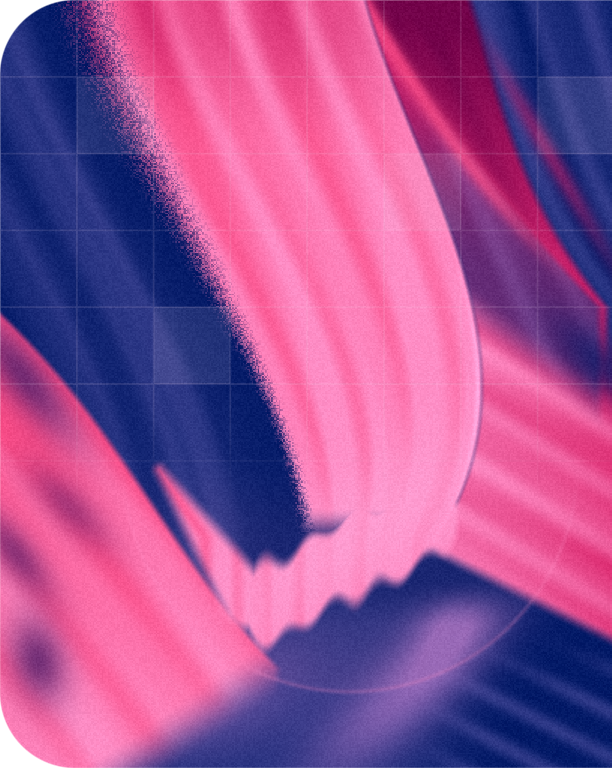
Write a Shadertoy shader that draws this background.

```glsl
const vec3 NAVY = vec3(0.01, 0.10, 0.40);
const vec3 INDIGO = vec3(0.25, 0.27, 0.58);
const vec3 MAUVE = vec3(0.62, 0.43, 0.74);
const vec3 PLUM = vec3(0.36, 0.13, 0.42);
const vec3 WINE = vec3(0.45, 0.01, 0.29);
const vec3 CRIMSON = vec3(0.77, 0.12, 0.41);
const vec3 HOT = vec3(0.98, 0.30, 0.53);
const vec3 ROSE = vec3(1.0, 0.55, 0.77);

// Cubic through four evenly spaced knots, held constant outside [a, b]
float curve(float y, float a, float b, vec4 k) {
  float t = 3.0 * clamp((y - a) / (b - a), 0.0, 1.0);
  float t1 = t - 1.0, t2 = t - 2.0, t3 = t - 3.0;
  return dot(k, vec4(-t1*t2*t3 / 6.0, t*t2*t3 / 2.0, -t*t1*t3 / 2.0, t*t1*t2 / 6.0));
}

float soft(float d, float width) { return smoothstep(-width, width, d); }

float ridge(float d, float width) { return exp(-d * d / (width * width)); }

// Elliptical glow: shape holds centre and radii
float blob(vec2 p, vec4 shape, float angle) {
  p -= shape.xy;
  float c = cos(angle), s = sin(angle);
  vec2 q = vec2(c * p.x + s * p.y, c * p.y - s * p.x) / shape.zw;
  return exp(-dot(q, q));
}

// Distance to a segment with a different radius at each end
float taper(vec2 p, vec2 a, vec2 b, float ra, float rb) {
  vec2 ab = b - a;
  float h = clamp(dot(p - a, ab) / dot(ab, ab), 0.0, 1.0);
  return length(p - a - ab * h) - mix(ra, rb, h);
}

// Layered sines that run along a fold, from 0 to 1
float folds(float across, float along, float rate) {
  float f = 0.55 * sin(across * rate - 0.45 + 1.5 * along);
  f += 0.28 * sin(across * rate * 0.53 + 5.0 * along + 1.0);
  return 0.5 + 0.5 * (f + 0.17 * sin(across * rate * 1.9 - 7.0 * along));
}

float hash(vec2 p) {
  vec3 q = fract(p.xyx * 0.1031);
  q += dot(q, q.yzx + 33.33);
  return fract((q.x + q.y) * q.z);
}

vec3 leftBlue(vec2 p, float d) {
  float light = 0.75 * ridge(d + 0.125, 0.045) + 0.5 * ridge(d + 0.23, 0.04);
  light *= 0.55 + 0.7 * folds(d, p.y, 110.0);
  return mix(NAVY, INDIGO, min(light + 0.12 * p.y, 1.0));
}

vec3 floorBlue(vec2 p) {
  float bars = pow(0.5 + 0.5 * sin(p.y * 108.0 - p.x * 56.0 + 2.4), 2.0);
  bars *= soft(p.x - 0.59, 0.06) * soft(p.y - 0.87, 0.05);
  vec3 col = mix(NAVY, INDIGO, 0.7 * bars + 0.45 * soft(0.58 - p.x, 0.1));
  float glow = 0.75 * blob(p, vec4(0.53, 0.90, 0.17, 0.05), -0.75);
  glow += 0.65 * blob(p, vec4(0.60, 0.78, 0.10, 0.045), -1.1);
  glow += 0.5 * blob(p, vec4(0.28, 0.91, 0.15, 0.07), -0.3);
  return mix(col, MAUVE, min(glow, 0.9));
}

vec3 lowerLeftPink(vec2 p) {
  float f = folds(p.x - 0.72 * p.y, p.y, 55.0);
  vec3 col = mix(HOT, ROSE, clamp(0.75 * f + 1.6 * (p.y - 0.72), 0.0, 1.0));
  float shade = blob(p, vec4(0.03, 0.49, 0.10, 0.03), 0.9);
  shade += 0.6 * blob(p, vec4(0.09, 0.66, 0.07, 0.025), 0.8);
  shade += 0.8 * blob(p, vec4(0.02, 0.72, 0.07, 0.025), 0.9);
  shade += blob(p, vec4(0.05, 0.86, 0.055, 0.035), 1.3);
  return mix(col, PLUM, min(0.85 * shade, 0.9));
}

// Dark folds above, a pink sheet below, blue in the far corner
vec3 rightSide(vec2 p) {
  float seam = p.x - curve(p.y, 0.0, 0.4, vec4(0.479, 0.562, 0.661, 0.781));
  float rim = p.x - curve(p.y, 0.0, 0.4, vec4(0.612, 0.651, 0.703, 0.79));
  float f = folds(p.x - 0.45 * p.y, p.y, 90.0);
  vec3 wine = mix(WINE, CRIMSON, clamp(3.2 * p.y - 0.3 + 0.3 * f, 0.0, 1.0));
  vec3 under = mix(CRIMSON, PLUM, smoothstep(0.05, 0.36, p.y));
  under = mix(under, MAUVE, 0.4 * f * smoothstep(0.1, 0.25, p.y));
  vec3 col = mix(under, wine, soft(seam, 0.008));
  col = mix(col, HOT, 0.75 * ridge(seam + 0.008, 0.014) * soft(0.31 - p.y, 0.09));
  vec3 blue = mix(NAVY, INDIGO, 0.85 * folds(rim, p.y, 95.0));
  blue = mix(blue, CRIMSON, 0.6 * blob(p, vec4(0.715, 0.20, 0.15, 0.012), 1.05));
  col = mix(col, blue, soft(rim, 0.008) * soft(0.47 - p.y, 0.05));
  col = mix(col, NAVY, 0.7 * blob(p, vec4(0.79, 0.48, 0.09, 0.03), 0.75));
  float g = folds(p.y - 0.6 * p.x, p.x, 85.0);
  vec3 pink = mix(vec3(0.87, 0.19, 0.46), ROSE, clamp(1.68 + 0.65 * g - 2.2 * p.x, 0.0, 1.0));
  return mix(col, pink, soft(p.y + 0.065 - 0.76 * p.x, 0.035));
}

vec3 bandPink(vec2 p, float s) {
  float f = folds(s, p.y, 27.0);
  vec3 col = mix(HOT, ROSE, clamp(0.9 * (f + p.y) + 0.25 * s - 0.18, 0.0, 1.0));
  col = mix(col, CRIMSON, 0.7 * (1.0 - f) * soft(0.1 - p.y, 0.1));
  return mix(col, vec3(1.0, 0.68, 0.87), 0.5 * blob(p, vec4(0.47, 0.69, 0.20, 0.07), -0.6));
}

void mainImage(out vec4 fragColor, in vec2 fragCoord) {
  vec2 uv = fragCoord / iResolution.xy;
  vec2 p = vec2(uv.x * 0.797, 1.0 - uv.y);
  float px = 1.0 / iResolution.y;
  float grain = hash(floor(p * 512.0)) - 0.5;

  // Blue ground and the surrounding sheets
  float left = curve(p.y, 0.0, 0.7, vec4(0.111, 0.208, 0.328, 0.401));
  float right = curve(p.y, 0.0, 0.7, vec4(0.475, 0.561, 0.625, 0.570));
  vec3 col = mix(leftBlue(p, p.x - left), floorBlue(p), soft(p.y - 0.785, 0.035));
  float hem = 0.434 + 0.5 * p.x - p.y;
  col = mix(col, rightSide(p), soft(p.x - right, 0.006) * soft(hem, 0.012));
  float bank = curve(p.y, 0.39, 0.87, vec4(-0.02, 0.124, 0.234, 0.362)) - p.x;
  float shore = 1.118 - 0.7 * p.x - p.y;
  col = mix(col, lowerLeftPink(p), soft(bank, 0.007) * soft(shore, 0.045));

  // Central band, its ragged foot and a side tongue
  float blur = mix(0.045, 0.012, smoothstep(0.0, 0.6, p.y));
  float band = soft(p.x - left + grain * blur * 0.8, blur) * soft(right - p.x, 0.004);
  band *= soft(0.685 - p.y, 0.025);
  float ripple = 0.008 * sin(p.x * 105.0) + 0.004 * sin(p.x * 61.0 + p.y * 40.0);
  float foot = taper(p, vec2(0.345, 0.788), vec2(0.547, 0.677), 0.045, 0.05) + ripple;
  float tongue = taper(p, vec2(0.208, 0.612), vec2(0.325, 0.785), 0.004, 0.034);
  band = max(band, soft(-min(foot, tongue), 0.011));
  col = mix(col, bandPink(p, (p.x - left) / (right - left)), band);
  col += 0.1 * ridge(p.x - right + 0.004, 0.004) * ridge(p.y - 0.5, 0.15);

  // Faint disc with a bright lower rim
  float disc = length(p - vec2(0.456, 0.605)) - 0.296;
  float rimLight = 0.07 * soft(-disc, 0.003) + 0.2 * ridge(disc, 0.003);
  col = mix(col, ROSE, rimLight * soft(p.y - 0.65, 0.07));

  // Grid lines and a few lit cells
  vec2 gap = abs(fract(p * 10.0 + 0.5) - 0.5) * 0.1;
  float grid = 0.13 * (1.0 - smoothstep(0.0005, 0.0005 + px, min(gap.x, gap.y)));
  vec2 lit[4] = vec2[4](vec2(1, 1), vec2(2, 4), vec2(5, 2), vec2(7, 1));
  for (int i = 0; i < 4; i++)
    grid += 0.12 * step(length(floor(p * 10.0) - lit[i]), 0.5);
  col = mix(col, vec3(0.9, 0.8, 0.9), grid * soft(0.59 - p.y, 0.09));

  // Grain and rounded left corners
  col = clamp(col + 0.05 * grain, 0.0, 1.0);
  float corner = length(max(0.098 - vec2(p.x, min(p.y, 1.0 - p.y)), 0.0)) - 0.098;
  fragColor = vec4(mix(col, vec3(1.0), soft(corner, px)), 1.0);
}
```
